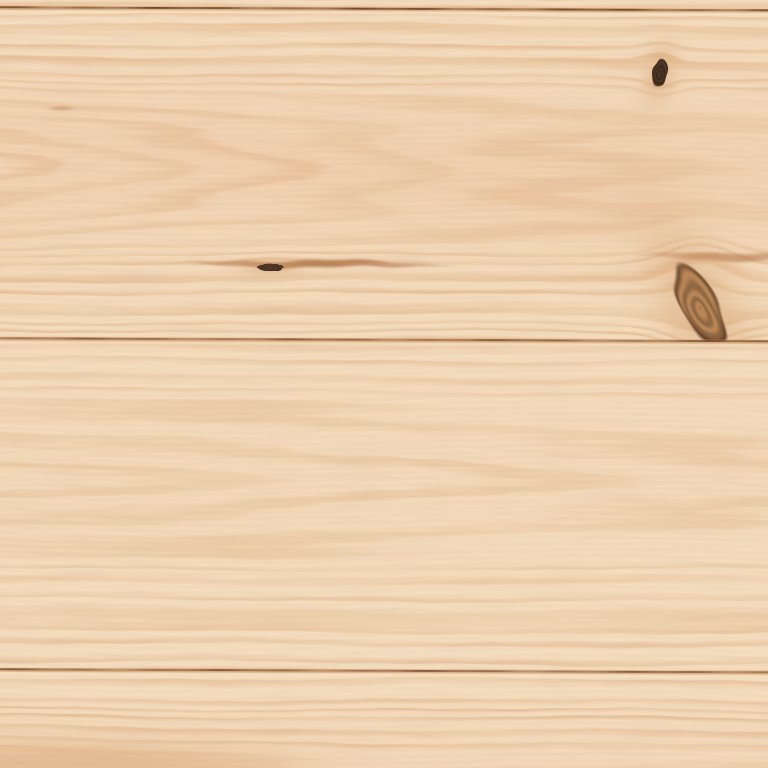
This texture is drawn by a Shadertoy shader. Its source:

```glsl
// Pale pine boards laid across, with cathedral grain, knots and resin streaks.

float hash(vec2 p) {
    return fract(sin(dot(p, vec2(127.1, 311.7))) * 43758.5453);
}

// Cellular noise: distance to the nearest scattered point.
float cells(vec2 p) {
    vec2 base = floor(p);
    float nearest = 2.0;
    for (int j = -1; j <= 1; j++)
        for (int i = -1; i <= 1; i++) {
            vec2 c = base + vec2(i, j);
            vec2 point = c + vec2(hash(c), hash(c + 41.3));
            nearest = min(nearest, length(p - point));
        }
    return nearest;
}

// Horizontal streak from x0 to x1, tapering at both ends.
float streak(vec2 p, float x0, float x1, float y, float halfWidth) {
    float taper = sin(3.14159 * clamp((p.x - x0) / (x1 - x0), 0.0, 1.0));
    float wave = 0.0015 * sin(p.x * 31.0) + 0.0008 * sin(p.x * 83.0);
    float w = halfWidth * taper;
    return taper * (1.0 - smoothstep(0.2 * w, w + 0.002, abs(p.y - y - wave)));
}

// Latewood amount: builds up through each ring, then stops sharply.
float latewood(float ring) {
    float t = fract(ring);
    float strength = 0.45 + 0.55 * hash(vec2(floor(ring), 7.0));
    return strength * smoothstep(0.35, 0.82, t) * (1.0 - smoothstep(0.86, 1.0, t));
}

void mainImage(out vec4 fragColor, in vec2 fragCoord) {
    vec2 p = fragCoord / iResolution.xy;
    p.y += 0.004 * (p.x - 0.5);

    // Boards
    float pitch = 0.431;
    float level = (p.y - 0.126) / pitch;
    float board = floor(level);
    float local = fract(level) * pitch;
    bool calm = board == 0.0;
    float knotty = board == 1.0 ? 1.0 : 0.0;

    // Knots: centre and radii, then lean and darkness
    vec4 knots[3] = vec4[3](
        vec4(0.859, 0.906, 0.010, 0.018),
        vec4(0.911, 0.603, 0.026, 0.053),
        vec4(0.352, 0.651, 0.017, 0.005));
    vec2 traits[3] = vec2[3](vec2(-0.15, 0.9), vec2(0.4, 0.15), vec2(0.0, 0.85));

    // Grain bends around each knot
    float bend = 0.0;
    for (int i = 0; i < 3; i++) {
        vec2 q = (p - knots[i].xy) / (knots[i].zw * vec2(1.9, 1.5) + 0.008);
        bend -= 0.7 * (p.y - knots[i].y) * exp(-dot(q, q));
    }
    local += bend * knotty;

    // Ring field: nested arches pointing right, flattening toward the edges
    float wobble = 0.0022 * sin(p.x * 7.0 + p.y * 19.0 + board * 2.0)
                 + 0.0011 * sin(p.x * 17.0 - p.y * 43.0)
                 + 0.0004 * sin(p.x * 61.0 + p.y * 140.0);
    float across = local - (calm ? 0.249 : 0.222) + wobble;
    float radius = sqrt(across * across + 0.0009) - 0.03;
    float along = p.x - 0.65 * max(p.x - 0.65, 0.0);
    float arch = exp(-across * across / 0.006);
    float ring = calm ? 42.0 * radius + 2.1 * p.x * arch + 0.18
                      : 64.0 * radius + 6.0 * along * arch + 0.1;
    ring += 0.35 * sin(radius * 61.0 + board) + 0.2 * sin(radius * 143.0);

    // Ragged fibres
    float fibre = cells(p * vec2(11.0, 150.0) + board * 9.0);
    ring += 0.16 * (fibre - 0.5) * (0.3 + arch);

    // Wood tones
    float heart = exp(-across * across / 0.013) * (calm ? 0.3 : 0.85);
    heart *= 0.85 + 0.15 * sin(p.x * 5.0 + p.y * 23.0);
    vec3 col = mix(vec3(0.948, 0.855, 0.738), vec3(0.928, 0.795, 0.665), heart);
    float patchy = 0.8 + 0.2 * sin(p.x * 9.0 + ring * 1.7);
    col = mix(col, vec3(0.865, 0.675, 0.485), (calm ? 0.5 : 0.55) * patchy * latewood(ring));
    col *= 1.0 + 0.022 * (0.5 - fibre);
    col *= 1.0 + 0.006 * sin(p.y * 780.0 + 4.0 * sin(p.x * 6.0));

    // Warm stain low on the left
    float stain = exp(-p.y * p.y / 0.0012) * (1.0 - smoothstep(0.1, 0.5, p.x));
    col = mix(col, vec3(0.83, 0.62, 0.42), 0.45 * stain);

    // Resin streaks
    float resin = streak(p, 0.22, 0.60, 0.656, 0.006)
                + 0.7 * streak(p, 0.82, 1.08, 0.668, 0.007)
                + 0.4 * streak(p, 0.06, 0.10, 0.856, 0.003);
    col = mix(col, vec3(0.66, 0.41, 0.23), 0.75 * min(resin, 1.0));

    // Knots
    for (int i = 0; i < 3; i++) {
        vec2 q = p - knots[i].xy;
        q.x += traits[i].x * q.y;
        q /= knots[i].zw;
        float d = length(q) + 0.06 * sin(q.x * 3.0 + q.y * 5.0);
        float halo = exp(-dot(q, q) * vec2(0.22, 0.5).x) * 0.4;
        col = mix(col, vec3(0.82, 0.60, 0.39), halo * knotty);

        float rings = 0.5 + 0.5 * sin(d * 17.0 + 2.0 * sin(q.y * 3.0));
        vec3 body = mix(vec3(0.76, 0.55, 0.35), vec3(0.23, 0.16, 0.12), traits[i].y);
        body *= 0.82 + 0.25 * rings;
        float rim = smoothstep(0.72, 0.98, d) * (0.4 + 0.5 * smoothstep(0.0, -0.9, q.y));
        body = mix(body, vec3(0.25, 0.15, 0.09), rim);
        col = mix(col, body, knotty * (1.0 - smoothstep(0.9, 1.08, d)));
    }

    // Seams: thin dark gap, soft shade and a pale lip
    float gap = (level - floor(level + 0.5)) * pitch;
    float worn = 0.65 + 0.2 * sin(p.x * 23.0 + p.y * 9.0) + 0.15 * sin(p.x * 71.0);
    float depth = p.y > 0.9 ? 0.95 : 0.72;
    col = mix(col, vec3(0.97, 0.89, 0.77), 0.5 * exp(-pow((gap + 0.005) / 0.002, 2.0)));
    col = mix(col, vec3(0.78, 0.57, 0.38), 0.6 * (1.0 - smoothstep(0.001, 0.004, abs(gap))));
    col = mix(col, vec3(0.42, 0.25, 0.13), depth * worn * (1.0 - smoothstep(0.0005, 0.002, abs(gap - 0.0006))));

    fragColor = vec4(col, 1.0);
}
```
